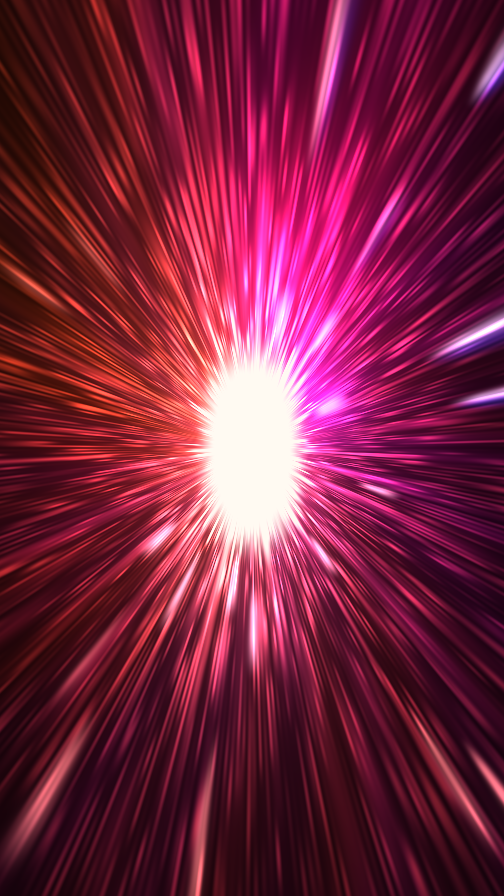
This background is drawn by a WebGL 2 fragment shader. Its source:

```glsl
#version 300 es
precision highp float;
// Radial burst of warm and magenta light streaks around a white oval core.

uniform vec2 u_resolution;
out vec4 outColor;

const float TAU = 6.2831853;

// Long streaks, then short glints: inner end xy, length, half width.
const vec4 BEAMS[12] = vec4[12](
  vec4(.065, .324, .22, .014), vec4(.247, .389, .09, .017),
  vec4(.202, .103, .12, .017), vec4(.228, .051, .09, .011),
  vec4(-.143, .174, .09, .009), vec4(-.202, .148, .09, .010),
  vec4(-.143, -.184, .11, .011), vec4(-.182, -.307, .16, .020),
  vec4(-.043, -.333, .20, .012), vec4(.182, -.301, .15, .012),
  vec4(.241, -.333, .10, .013), vec4(.110, .190, .10, .008));
const vec4 GLINTS[9] = vec4[9](
  vec4(.024, .112, .060, .011), vec4(.070, .038, .035, .015),
  vec4(-.085, -.083, .045, .012), vec4(-.059, -.118, .08, .008),
  vec4(.001, -.158, .08, .009), vec4(-.016, -.118, .06, .009),
  vec4(.065, -.098, .045, .008), vec4(.066, .105, .05, .009),
  vec4(.120, -.040, .04, .007));

float hash(vec2 p) {
  vec3 q = fract(vec3(p.xyx) * .1031);
  q += dot(q, q.yzx + 33.33);
  return fract((q.x + q.y) * q.z);
}

// Cellular streaks: angular cells, each with its own noise along log radius.
float streaks(vec2 p, float count, float density) {
  float r = length(p) + 1e-4;
  float a = atan(p.y, p.x) / TAU * count;
  float id = floor(a) + count;
  float z = log(r) * density + 60.0 + 40.0 * hash(vec2(id, count));
  float cell = floor(z);
  float v = mix(hash(vec2(id, cell)), hash(vec2(id, cell + 1.0)),
                smoothstep(0.0, 1.0, fract(z)));
  float across = smoothstep(0.0, 1.0, 1.0 - abs(2.0 * fract(a) - 1.0));
  // Blend to the mean where a cell is narrower than about two pixels.
  float cellPixels = TAU * r / count * u_resolution.y;
  return mix(.09, v * v * v * across, smoothstep(.8, 2.2, cellPixels));
}

// Tapered radial beam: x is its light, y is a fringe along one side.
vec2 beam(vec2 p, vec4 b) {
  vec2 dir = normalize(b.xy), q = p - b.xy;
  float t = dot(q, dir) / b.z;
  float s = (dir.x * q.y - dir.y * q.x) / (b.w * (.45 + .55 * clamp(t, 0.0, 1.0)));
  float along = smoothstep(-.15, .35, t) * (1.0 - smoothstep(.6, 1.3, t));
  return along * vec2(exp(-2.5 * s * s), exp(-1.5 * (s + .9) * (s + .9)));
}

// Hue of the light in each direction.
vec3 directionColor(vec2 dir) {
  vec3 c = mix(vec3(.46, .06, .22), vec3(.42, .03, .27),
               smoothstep(-.1, .8, dot(dir, vec2(.9, .4))));
  c = mix(c, vec3(.50, .07, .16), smoothstep(.3, .9, -dir.x));
  c = mix(c, vec3(.54, .13, .11), smoothstep(.6, .95, dot(dir, vec2(-.62, .78))));
  float fromTop = (atan(dir.y, dir.x) - 1.38) / .40;
  return mix(c, vec3(.80, .04, .42), exp(-fromTop * fromTop));
}

void main() {
  vec2 p = (gl_FragCoord.xy - .5 * u_resolution) / u_resolution.y;
  float r = length(p) + 1e-4;
  vec2 dir = p / r;

  // Broad, medium and fine streaks
  float broad = streaks(p, 64.0, 2.2);
  float medium = streaks(p, 170.0, 4.5);
  float fine = streaks(p, 340.0, 6.0);
  float light = broad + medium + fine;

  // Coloured tunnel that darkens outward and toward the lower right
  float falloff = .31 + 1.15 * exp(-4.4 * r);
  falloff *= mix(.80, 1.0, smoothstep(-.7, .3, dot(dir, vec2(-.35, .94))));
  falloff *= 1.0 - .25 * smoothstep(.17, .28, abs(p.x));
  float angle = atan(p.y, p.x);
  float patches = sin(9.0 * angle + 1.0) * sin(14.0 * angle + 11.0 * r);
  vec3 hue = directionColor(dir) + vec3(.0, -.01, .06) * patches;
  vec3 col = hue * falloff * (.70 + 1.1 * light);
  col += vec3(.95, .34, .22) * falloff * (.7 * medium * medium + .42 * fine);

  // Magenta haze above the core
  vec2 haze = (p - vec2(.045, .190)) / vec2(.105, .150);
  col += vec3(.42, .0, .18) * exp(-dot(haze, haze)) * (.8 + .6 * light);

  // Halo and magenta flare around the core
  vec2 ovalPoint = pow(abs(p) / vec2(.052, .106), vec2(2.4));
  float oval = pow(ovalPoint.x + ovalPoint.y, .4167);
  float halo = exp(-1.25 * max(oval - 1.0, 0.0));
  vec3 haloColor = mix(vec3(1.0, .48, .42), vec3(1.0, .40, .58), smoothstep(-.3, .6, dir.x));
  col += haloColor * halo * (.40 + 1.7 * light);
  vec2 flare = p - vec2(.080, .055);
  col += vec3(.30, .0, .45) * exp(-600.0 * dot(flare, flare));

  // Individual beams, cool at the upper right and salmon elsewhere
  float cool = smoothstep(.1, .3, dir.x) * smoothstep(.0, .2, dir.y);
  vec3 beamColor = mix(vec3(.82, .45, .43), vec3(.85, .72, .84), cool);
  float grain = .75 + .7 * (medium + fine);
  for (int i = 0; i < 12; i++) {
    vec2 b = beam(p, BEAMS[i]);
    float strength = i == 4 || i == 5 || i == 6 || i == 11 ? .5 : 1.0;
    col += strength * grain * (beamColor * b.x + cool * vec3(.04, .08, .40) * b.y);
  }
  for (int i = 0; i < 9; i++)
    col += vec3(1.0, .68, .80) * beam(p, GLINTS[i]).x;

  // White core with a ragged radial edge
  float core = 1.0 - smoothstep(.75, 1.25, oval - .6 * (broad + medium));
  col = mix(col, vec3(1.0, .98, .95), core);
  outColor = vec4(clamp(col, 0.0, 1.0), 1.0);
}
```
